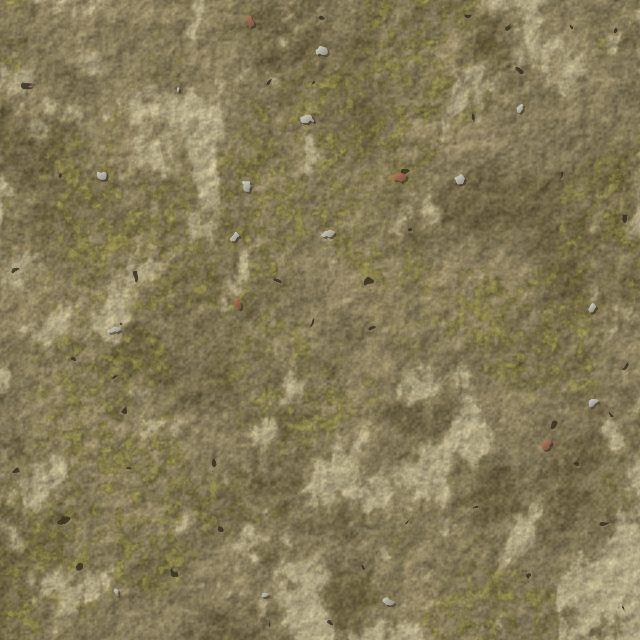
Reproduce this texture procedurally as a WebGL 1 fragment shader.

```glsl
precision highp float;
uniform vec2 u_resolution;

const vec3 DARK_SOIL = vec3(0.425, 0.385, 0.262);
const vec3 MID_SOIL = vec3(0.500, 0.458, 0.338);
const vec3 LIGHT_SOIL = vec3(0.575, 0.522, 0.390);
const vec3 PALE_CLAY = vec3(0.705, 0.665, 0.530);
const vec3 MOSS_SHADE = vec3(0.425, 0.400, 0.205);
const vec3 MOSS_TIP = vec3(0.575, 0.545, 0.295);
const vec3 PIT = vec3(0.190, 0.165, 0.115);
const vec3 WHITE_STONE = vec3(0.790, 0.780, 0.740);
const vec3 RED_STONE = vec3(0.670, 0.430, 0.330);

float hash(vec2 p) {
  return fract(sin(dot(p, vec2(127.1, 311.7))) * 43758.5);
}

float noise(vec2 p) {
  vec2 cell = floor(p);
  vec2 f = fract(p);
  f = f * f * (3.0 - 2.0 * f);
  float low = mix(hash(cell), hash(cell + vec2(1.0, 0.0)), f.x);
  float high = mix(hash(cell + vec2(0.0, 1.0)), hash(cell + 1.0), f.x);
  return mix(low, high, f.y);
}

float fbm(vec2 p) {
  float sum = 0.0;
  float weight = 0.5;
  for (int i = 0; i < 5; i++) {
    sum += weight * noise(p);
    p = mat2(1.6, 1.2, -1.2, 1.6) * p + 17.3;
    weight *= 0.5;
  }
  return sum / 0.97;
}

// Lit slope of a rough surface, light from the upper left
float relief(vec2 p, float scale) {
  vec2 toLight = vec2(-0.25, 0.3);
  return fbm(p * scale) - fbm(p * scale + toLight);
}

// One jittered stone-like shape per chosen cell: x = mask, y = id, z = shading
vec3 scatter(vec2 p, float cells, float chance, float size, float seed) {
  vec2 q = p * cells;
  vec2 id = floor(q) + seed;
  vec2 center = 0.25 + 0.5 * vec2(hash(id + 3.1), hash(id + 7.7));
  vec2 d = (fract(q) - center) / cells;
  float turn = 6.283 * hash(id + 11.9);
  vec2 r = mat2(cos(turn), sin(turn), -sin(turn), cos(turn)) * d;
  r.x *= mix(1.1, 2.0, hash(id + 5.3));
  float radius = size * mix(0.5, 1.2, hash(id + 19.1));
  float ragged = radius * 0.9 * (noise(p * 190.0 + seed) - 0.5);
  float mask = 1.0 - smoothstep(-0.0012, 0.0012, length(r) + ragged - radius);
  mask *= step(hash(id), chance);
  return vec3(mask, hash(id + 23.5), dot(d, vec2(-0.6, 0.8)) / radius);
}

void main() {
  vec2 p = gl_FragCoord.xy / min(u_resolution.x, u_resolution.y);
  vec2 warp = vec2(fbm(p * 14.0 + 4.0), fbm(p * 14.0 + 31.0)) - 0.5;
  vec2 bent = p + 0.05 * warp;
  float region = fbm(p * 4.0 + 8.0) - 0.5;

  // Soil tones
  float tone = fbm(bent * 9.0 + 50.0) - 0.5 + 0.5 * (fbm(p * 45.0) - 0.5);
  vec3 color = mix(DARK_SOIL, MID_SOIL, smoothstep(-0.27, 0.01, tone));
  color = mix(color, LIGHT_SOIL, smoothstep(0.0, 0.25, tone));

  // Moss speckles gathered in drifts
  float drift = smoothstep(0.42, 0.62, fbm(bent * 6.0 + 90.0) - 0.4 * region);
  float speckle = fbm(p * 75.0 + 12.0);
  color = mix(color, MOSS_SHADE, 0.55 * drift * smoothstep(0.36, 0.6, speckle));
  color = mix(color, MOSS_TIP, 0.7 * drift * smoothstep(0.58, 0.72, speckle));

  // Worn pale clay, slightly upright with torn edges
  vec2 upright = vec2(bent.x - 0.15 * bent.y, bent.y) * vec2(19.0, 12.0);
  float wear = fbm(upright + 70.0) + 0.6 * region + 0.22 * (fbm(p * 70.0) - 0.5);
  color = mix(color, LIGHT_SOIL, 0.55 * smoothstep(0.52, 0.64, wear));
  color = mix(color, PALE_CLAY, 0.85 * smoothstep(0.61, 0.72, wear));

  // Bumps and fine grain
  color *= 1.0 + 0.45 * relief(p, 38.0) + 0.40 * relief(p + 5.0, 110.0);
  color += 0.10 * (noise(p * 240.0) - 0.5);

  // Dark pits and cracks with a lit lower rim
  vec2 crumbled = p + 0.012 * (vec2(noise(p * 70.0), noise(p * 70.0 + 40.0)) - 0.5);
  vec3 rim = scatter(crumbled + vec2(-0.002, 0.003), 13.0, 0.28, 0.006, 2.0);
  vec3 pit = scatter(crumbled, 13.0, 0.28, 0.006, 2.0);
  color = mix(color, LIGHT_SOIL, 0.5 * rim.x);
  color = mix(color, PIT, 0.8 * pit.x);

  // Small stones over their cast shadows
  vec3 shadow = scatter(p + vec2(-0.003, 0.003), 9.0, 0.22, 0.008, 61.0);
  vec3 stone = scatter(p, 9.0, 0.22, 0.008, 61.0);
  vec3 stoneColor = mix(WHITE_STONE, RED_STONE, step(0.68, stone.y));
  stoneColor *= 0.92 + 0.14 * clamp(stone.z, -1.0, 1.0);
  color = mix(color, PIT, 0.55 * shadow.x);
  color = mix(color, stoneColor, 0.9 * stone.x);

  gl_FragColor = vec4(color, 1.0);
}
```
